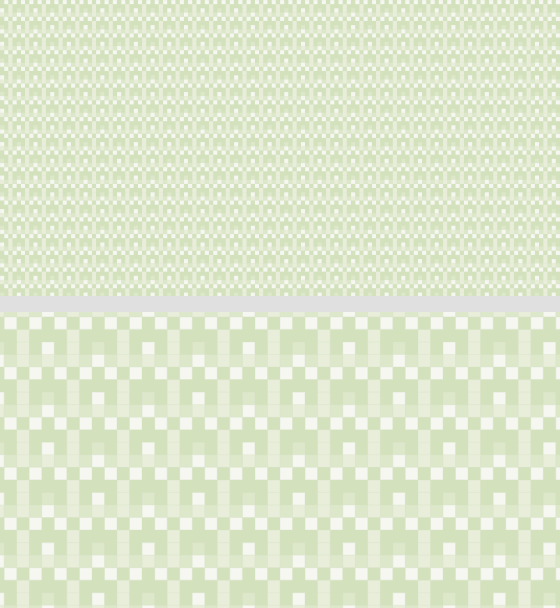
Top: the whole. Bottom: its middle third, enlarged.
This pattern is drawn by a WebGL 1 fragment shader. Its source:

```glsl
precision highp float;
// Pale green mosaic: small squares forming half-drop rows of arches with white eyes.

uniform vec2 u_resolution;

const float CELLS_ACROSS = 134.0;   // squares over the canvas width
const float EYE_CELLS = 8.0;        // squares from white eye to white eye
const float ROW_CELLS = 4.0;        // squares per row of arches
const float LINE_WIDTH = 0.09;      // seam width, in squares
const float LINE_STRENGTH = 0.3;
const int SAMPLES = 4;              // smoothing samples per pixel side

const vec3 GREEN = vec3(0.828, 0.888, 0.738);
const vec3 SOFT  = vec3(0.868, 0.908, 0.797);
const vec3 PALE  = vec3(0.914, 0.934, 0.857);
const vec3 WHITE = vec3(0.960, 0.970, 0.942);
const vec3 SEAM  = vec3(0.820, 0.865, 0.750);

// Tone steps outward from an eye: 0 green, 1 soft, 2 pale, 3 white.
const vec4 CHECK_ROW = vec4(0.0, 3.0, 0.0, 3.0);
const vec4 CROWN_ROW = vec4(0.0, 0.0, 2.0, 0.0);
const vec4 EYE_ROW   = vec4(3.0, 0.0, 2.0, 0.0);
const vec4 BASE_ROW  = vec4(2.0, 1.0, 2.0, 1.0);
// Tones midway between two eyes, from check row to base row.
const vec4 MIDWAY_TONES = vec4(0.0, 0.0, 1.0, 3.0);

// One-hot selector for an index from 0 to 3; all zero beyond.
vec4 selectIndex(float index) {
  return 1.0 - step(0.5, abs(vec4(0.0, 1.0, 2.0, 3.0) - index));
}

vec3 toneColor(float tone) {
  vec4 pick = selectIndex(tone);
  return GREEN * pick.x + SOFT * pick.y + PALE * pick.z + WHITE * pick.w;
}

// Tone of a square, mirrored about the axis of its eye.
float archTone(vec2 cell) {
  float archRow = floor(cell.y / ROW_CELLS);
  float halfSpan = 0.5 * EYE_CELLS;
  float shift = mod(archRow, 2.0) * halfSpan;
  float fromAxis = abs(mod(cell.x + shift + halfSpan, EYE_CELLS) - halfSpan);

  vec4 row = selectIndex(mod(cell.y, ROW_CELLS));
  vec4 tones = CHECK_ROW * row.x + CROWN_ROW * row.y
             + EYE_ROW * row.z + BASE_ROW * row.w;
  float isMidway = step(halfSpan - 0.5, fromAxis);
  return dot(tones, selectIndex(fromAxis)) + isMidway * dot(MIDWAY_TONES, row);
}

// Colour at a point measured in squares from the top left.
vec3 mosaic(vec2 p) {
  vec3 color = toneColor(archTone(floor(p)));

  // Thin seams between the squares.
  vec2 toEdge = 0.5 - abs(fract(p) - 0.5);
  float seam = 1.0 - step(0.5 * LINE_WIDTH, min(toEdge.x, toEdge.y));
  return mix(color, SEAM, LINE_STRENGTH * seam);
}

void main() {
  float cellsPerPixel = CELLS_ACROSS / u_resolution.x;
  vec2 corner = vec2(gl_FragCoord.x, u_resolution.y - gl_FragCoord.y) - 0.5;

  // Average a grid of samples to smooth the edges.
  vec3 sum = vec3(0.0);
  for (int j = 0; j < SAMPLES; j++) {
    for (int i = 0; i < SAMPLES; i++) {
      vec2 offset = (vec2(float(i), float(j)) + 0.5) / float(SAMPLES);
      sum += mosaic((corner + offset) * cellsPerPixel);
    }
  }
  gl_FragColor = vec4(sum / float(SAMPLES * SAMPLES), 1.0);
}
```
